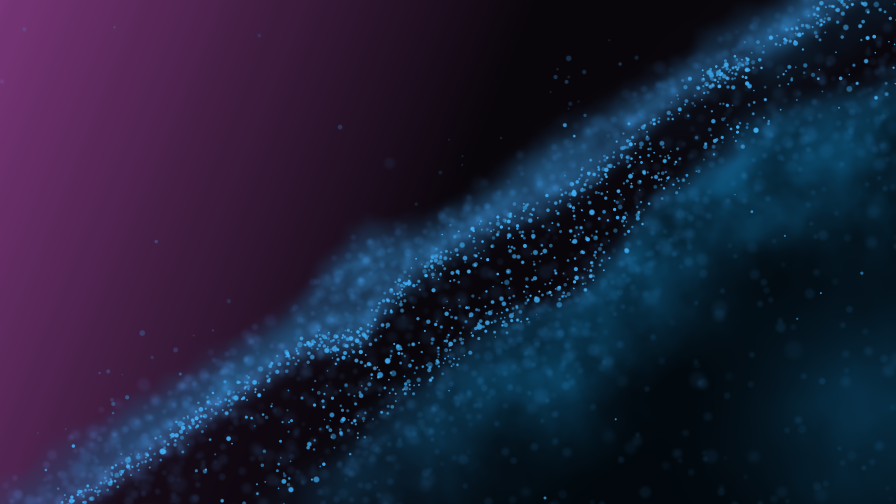
Give the GLSL for this background, as a WebGL 2 fragment shader.

```glsl
#version 300 es
precision highp float;
// A diagonal wave of glowing blue particles and soft mist over a purple fade.
uniform vec2 u_resolution;
out vec4 outColor;

#define SHARP_LAYERS 6
#define SOFT_LAYERS 7
#define SHARP_CELL 0.0185
#define SOFT_CELL 0.045
#define SHARP_GLOW 0.95
#define SOFT_GLOW 0.2
#define PURPLE vec3(0.46, 0.205, 0.46)
#define NIGHT vec3(0.035, 0.022, 0.045)
#define MIST_BLUE vec3(0.12, 0.31, 0.47)
#define DEEP_TEAL vec3(0.03, 0.23, 0.34)
#define SPARK_BLUE vec3(0.24, 0.68, 0.96)

float hash(vec2 p) {
    vec3 q = fract(vec3(p.xyx) * 0.1031);
    q += dot(q, q.yzx + 33.33);
    return fract((q.x + q.y) * q.z);
}

float noise(vec2 p) {
    vec2 i = floor(p), f = fract(p);
    f = f * f * (3.0 - 2.0 * f);
    return mix(mix(hash(i), hash(i + vec2(1, 0)), f.x),
               mix(hash(i + vec2(0, 1)), hash(i + vec2(1, 1)), f.x), f.y);
}

float fbm(vec2 p) {
    float sum = 0.0, amp = 0.53;
    for (int i = 0; i < 4; i++) {
        sum += amp * noise(p);
        p = mat2(1.6, 1.2, -1.2, 1.6) * p + 7.3;
        amp *= 0.5;
    }
    return sum;
}

float bump(float x, float center, float width) {
    float d = (x - center) / width;
    return exp(-d * d);
}

// Signed heights above the mist crest, the bright ridge and the lower ridge.
vec3 waveHeights(vec2 p) {
    float crest = 0.04 + 0.633 * p.x + 0.06 * bump(p.x, 0.71, 0.08)
                + 0.02 * bump(p.x, 0.25, 0.1) + 0.02 * bump(p.x, 1.1, 0.1);
    float ridge = -0.09 + 0.674 * p.x - 0.05 * bump(p.x, 0.71, 0.06)
                - 0.045 * bump(p.x, 1.14, 0.13) - 0.03 * smoothstep(1.3, 1.6, p.x);
    float lower = -0.42 + 0.78 * p.x - 0.06 * bump(p.x, 1.15, 0.12)
                - 0.16 * smoothstep(1.45, 1.85, p.x);
    return p.y - vec3(crest, ridge, lower);
}

// Chance of a focused particle; those above the crest are faint strays.
float sharpDensity(vec2 p) {
    vec3 h = waveHeights(p);
    float between = smoothstep(-0.03, 0.02, h.z) * (1.0 - smoothstep(-0.01, 0.02, h.y));
    float inner = between * smoothstep(0.3, 0.9, p.x) * (1.0 - 0.6 * smoothstep(1.4, 1.6, p.x)) * 0.18;
    float onRidge = 0.62 * bump(h.y, -0.008, 0.023) * (1.0 - 0.5 * bump(p.x, 1.05, 0.2));
    float onLower = 0.2 * bump(h.z, 0.03, 0.03) * bump(p.x, 1.05, 0.3);
    float strays = 0.05 * bump(h.x, 0.04, 0.06) * (bump(p.x, 1.08, 0.15) + bump(p.x, 0.25, 0.13));
    return (inner + onRidge + onLower) * (0.15 + 1.6 * noise(p * 19.0)) + strays;
}

// Chance of a blurred particle in the mist and on the near slope.
float softDensity(vec2 p) {
    vec3 h = waveHeights(p);
    float mist = (1.0 - smoothstep(-0.05, 0.01, h.x)) * smoothstep(-0.06, 0.0, h.y);
    float slope = bump(h.z, -0.02, 0.12) * smoothstep(0.3, 0.8, p.x) * (1.0 - smoothstep(-0.05, 0.0, h.y));
    float foot = 0.45 * bump(h.y, -0.07, 0.09) * (1.0 - smoothstep(0.8, 1.1, p.x));
    float far = 0.07 * (1.0 - smoothstep(-0.2, 0.0, h.z));
    return (0.6 * mist + 0.6 * slope + foot) * (0.3 + 1.3 * noise(p * 11.0)) + far;
}

// One jittered particle per cell of a rotated grid.
float particles(vec2 p, float cell, float layer, bool sharp) {
    float a = 0.4 + layer * 1.13;
    mat2 turn = mat2(cos(a), sin(a), -sin(a), cos(a));
    vec2 shift = vec2(47.0, 83.0) + layer * 19.7;
    vec2 q = turn * p / cell + shift;
    vec2 id = floor(q), seed = id + layer * 131.0;
    vec2 center = id + 0.34 + 0.32 * vec2(hash(seed + 3.1), hash(seed + 8.7));
    vec2 place = transpose(turn) * (center - shift) * cell;
    float size = hash(seed + 15.3);
    float radius = sharp ? mix(0.1, 0.25, size * size) : mix(0.13, 0.24, size);
    float blur = sharp ? 0.08 : 0.13;
    float chance = sharp ? sharpDensity(place) : softDensity(place);
    float disc = 1.0 - smoothstep(radius - blur, radius + blur, length(q - center));
    float stray = sharp ? mix(1.0, 0.3, smoothstep(-0.03, 0.01, waveHeights(place).x)) : 1.0;
    return disc * step(hash(seed + 22.9), chance) * mix(0.4, 1.0, hash(seed + 31.7)) * stray;
}

void main() {
    vec2 p = gl_FragCoord.xy / u_resolution.y;
    p.x += 0.5 * (16.0 / 9.0 - u_resolution.x / u_resolution.y);
    vec3 h = waveHeights(p);
    float cloud = fbm(p * 9.0), wisps = fbm(p * 22.0 + 4.0);

    // Purple fade with faint slanted streaks, darkened beneath the ridge.
    float across = p.x + 0.4 * (1.0 - p.y);
    float fade = clamp(1.0 - across / 1.06, 0.0, 1.0) * (0.98 + 0.04 * noise(vec2(across * 30.0, p.y)));
    vec3 color = mix(NIGHT, PURPLE, fade);
    color = mix(color, NIGHT, 0.7 * (1.0 - smoothstep(-0.06, 0.03, h.y)));

    // Mist between the crest and the bright ridge.
    float edge = h.x + 0.07 * (cloud - 0.5) + 0.03 * (wisps - 0.5);
    float mist = (1.0 - smoothstep(-0.075, 0.025, edge)) * smoothstep(-0.055, 0.03, h.y);
    mist *= (0.2 + 0.65 * cloud + 0.5 * wisps) * mix(0.55, 1.0, smoothstep(0.0, 0.6, p.x));
    color = mix(color, MIST_BLUE, clamp(mist, 0.0, 1.0));
    color += MIST_BLUE * 0.22 * bump(h.y, -0.005, 0.035) * (0.4 + cloud);

    // Teal haze on the near slope and a glow in the lower right.
    float rim = h.z + 0.08 * (cloud - 0.5);
    float below = 1.0 - smoothstep(-0.08, 0.04, rim);
    color = mix(color, vec3(0.008, 0.03, 0.05), below * smoothstep(0.5, 1.1, p.x));
    float haze = bump(rim, -0.08, 0.17) * smoothstep(0.2, 1.25, p.x) * (0.1 + 1.15 * cloud);
    float crown = 0.3 * bump(rim, -0.025, 0.05) * smoothstep(0.5, 1.2, p.x);
    float glow = 0.65 * bump(length(p - vec2(1.73, 0.16)), 0.0, 0.21) * (0.65 + 0.6 * cloud);
    float top = 0.5 * smoothstep(1.2, 1.6, p.x) * bump(h.y, -0.05, 0.08) * cloud;
    color += DEEP_TEAL * ((haze + crown) * (1.0 - smoothstep(-0.02, 0.06, rim)) + glow + top);

    // Blurred particles first, then the focused sparks.
    for (int i = 0; i < SOFT_LAYERS; i++)
        color += SOFT_GLOW * MIST_BLUE * particles(p, SOFT_CELL * (0.6 + 0.16 * float(i)), float(i) + 9.0, false);
    for (int i = 0; i < SHARP_LAYERS; i++)
        color = mix(color, SPARK_BLUE, SHARP_GLOW * particles(p, SHARP_CELL * (0.8 + 0.1 * float(i)), float(i), true));

    outColor = vec4(color, 1.0);
}
```
